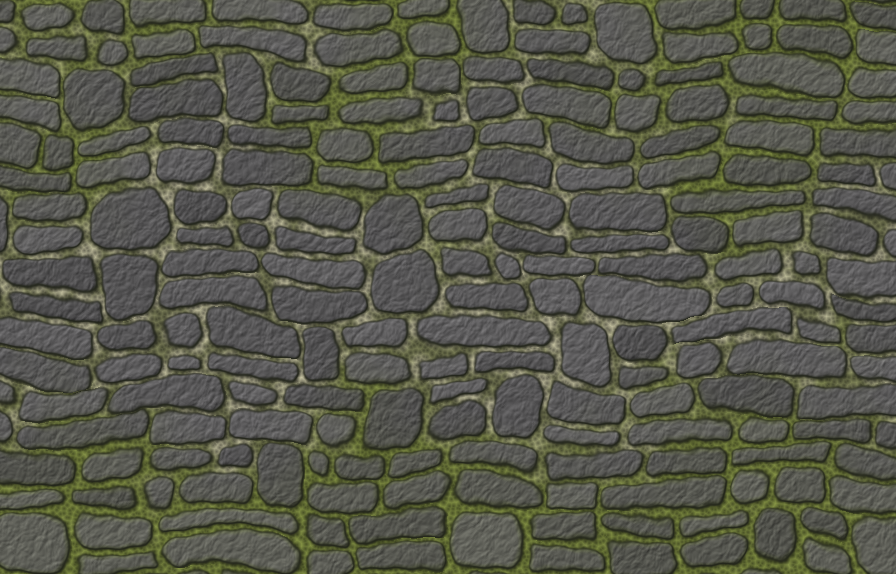
Give the GLSL for this texture, as a WebGL 1 fragment shader.

```glsl
precision highp float;
uniform vec2 u_resolution;

// Layout, in canvas heights
const vec2 BLOCK = vec2(0.25, 0.112);    // mean block: two rows of stones
const float TALL_SHARE = 0.24;           // blocks holding a two-row stone
const vec2 GAP = vec2(0.0035, 0.0085);   // least and most inset of a stone
const vec2 SPLIT_WIDTH = vec2(0.12, 0.27);
const float WANDER = 0.009;
const float OUTLINE = 0.0024;
const float RIM = 0.010;
const vec2 LIGHT = vec2(-0.6, 0.8);

// Colours
const vec3 STONE = vec3(0.345, 0.341, 0.345);
const vec3 PALE_MORTAR = vec3(0.60, 0.59, 0.49);
const vec3 OLIVE = vec3(0.39, 0.40, 0.28);
const vec3 MOSS = vec3(0.41, 0.46, 0.20);
const vec3 CREVICE = vec3(0.13, 0.14, 0.10);

const mat2 TURN = mat2(0.8, 0.6, -0.6, 0.8);
const mat2 DIAGONAL = mat2(0.707, -0.707, 0.707, 0.707);

float hash(vec2 p) {
  return fract(sin(dot(p, vec2(127.1, 311.7))) * 43758.55);
}

// Cellular noise: distance to the nearest scattered point
float cells(vec2 p) {
  vec2 cell = floor(p);
  float nearest = 4.0;
  for (int y = -1; y <= 1; y++) {
    for (int x = -1; x <= 1; x++) {
      vec2 c = cell + vec2(float(x), float(y));
      vec2 v = c + vec2(hash(c), hash(c + 57.3)) - p;
      nearest = min(nearest, dot(v, v));
    }
  }
  return sqrt(nearest);
}

// Layered sines that bend the courses and roughen the outlines
vec2 wander(vec2 p) {
  vec2 sum = vec2(0.0);
  vec2 q = p * 13.0;
  float amount = WANDER;
  for (int i = 0; i < 5; i++) {
    sum += amount * sin(q.yx + vec2(1.7, 4.1) * float(i));
    q = TURN * q * 1.9;
    amount *= 0.62;
  }
  return sum;
}

float joint(float i, float course) {
  return i + 0.55 * hash(vec2(i, course + 0.5));
}

// Keeps the side of a cut that holds q
void cut(inout float lo, inout float hi, float q, float at, inout vec2 id) {
  float c = mix(lo, hi, at);
  if (q < c) { hi = c; id += vec2(0.31, 0.17); }
  else { lo = c; id += vec2(0.13, 0.41); }
}

// Signed distance to the stone of this cell, and its random tone
vec2 stoneAt(vec2 p) {
  p += wander(p);
  vec2 q = p / BLOCK;
  float course = floor(q.y);
  q.x += 7.0 * hash(vec2(course, 3.0));
  float i = floor(q.x);
  if (q.x < joint(i, course)) i -= 1.0;
  vec2 lo = vec2(joint(i, course), course);
  vec2 hi = vec2(joint(i + 1.0, course), course + 1.0);
  vec2 id = vec2(i, course);

  // Divide the block into stones
  bool tall = false;
  if (hash(id) < TALL_SHARE) {
    float right = hi.x;
    cut(lo.x, hi.x, q.x, mix(0.32, 0.5, hash(id + 5.0)), id);
    tall = hi.x < right;
  }
  if (!tall) {
    cut(lo.y, hi.y, q.y, mix(0.36, 0.64, hash(id + 9.0)), id);
    float limit = mix(SPLIT_WIDTH.x, SPLIT_WIDTH.y, hash(id + 2.0));
    if ((hi.x - lo.x) * BLOCK.x > limit)
      cut(lo.x, hi.x, q.x, mix(0.28, 0.72, hash(id + 4.0)), id);
  }

  // Tilted box with rounded corners
  vec2 size = 0.5 * (hi - lo) * BLOCK - mix(GAP.x, GAP.y, hash(id + 6.0));
  vec2 v = (q - 0.5 * (lo + hi)) * BLOCK;
  v.y += v.x * 0.14 * (hash(id + 8.0) - 0.5);
  float radius = min(size.x, size.y) * mix(0.5, 0.95, hash(id + 1.0));
  vec2 e = abs(v) - size + radius;
  float d = length(max(e, 0.0)) + min(max(e.x, e.y), 0.0) - radius;
  return vec2(d, hash(id + 3.0));
}

// Chipped relief, drawn out along a diagonal
float relief(vec2 p) {
  vec2 q = DIAGONAL * (p + 0.5 * wander(p * 2.0));
  return cells(q * vec2(38.0, 75.0)) + 0.6 * cells(q * vec2(95.0, 160.0) + 7.0);
}

void main() {
  vec2 p = gl_FragCoord.xy / u_resolution.y;
  float pixel = 1.0 / u_resolution.y;
  vec2 stone = stoneAt(p);
  float d = stone.x;
  float side = clamp((stoneAt(p + LIGHT * 0.003).x - d) / 0.003, -1.0, 1.0);

  // Moss gathers toward the foot, the top and the right
  float patches = dot(wander(p * 0.8 + 2.0), vec2(16.0));
  float reach = abs(p.y - 0.54) * 1.7 + 0.2 * smoothstep(0.9, 1.5, p.x);
  float damp = smoothstep(0.15, 0.85, reach + patches);

  // Mortar
  float grain = cells(p * 120.0);
  float blotch = cells(p * 26.0 + 3.0);
  vec3 mortar = mix(PALE_MORTAR, OLIVE, smoothstep(0.15, 0.7, blotch + 0.3 * damp));
  mortar = mix(mortar, MOSS, damp * 0.85);
  mortar *= 0.72 + 0.55 * grain;
  mortar *= mix(0.72, 1.0, smoothstep(0.0, 0.007, d + 0.002 * side));

  // Stone face
  float chips = relief(p + LIGHT * 0.004) - relief(p);
  float rim = smoothstep(-RIM, 0.0, d);
  vec3 face = STONE * (0.9 + 0.2 * stone.y + 0.42 * chips + 0.22 * rim * side);
  face = mix(face, face * vec3(1.0, 1.08, 0.72), damp * (0.25 + 0.5 * rim));

  // Join them with a dark crevice, deeper away from the light
  float soft = max(pixel, 0.0012);
  vec3 color = mix(mortar, face, smoothstep(soft, -soft, d));
  float crevice = exp(-d * d / (OUTLINE * OUTLINE));
  color = mix(color, CREVICE, crevice * (0.68 - 0.24 * side));
  gl_FragColor = vec4(color, 1.0);
}
```
